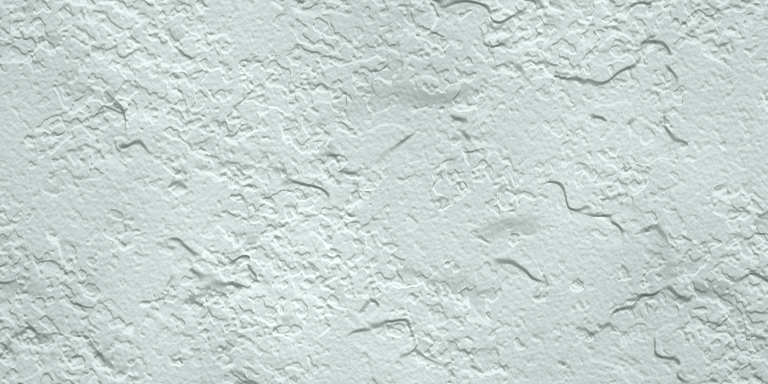
This texture is drawn by a WebGL 2 fragment shader. Its source:

```glsl
#version 300 es
precision highp float;

uniform vec2 u_resolution;
out vec4 fragColor;

float hash(vec2 cell) {
    return fract(sin(dot(cell, vec2(127.1, 311.7))) * 43758.5453);
}

float valueNoise(vec2 p) {
    vec2 cell = floor(p);
    vec2 f = fract(p);
    f = f * f * (3.0 - 2.0 * f);
    float low = mix(hash(cell), hash(cell + vec2(1.0, 0.0)), f.x);
    float high = mix(hash(cell + vec2(0.0, 1.0)), hash(cell + vec2(1.0, 1.0)), f.x);
    return mix(low, high, f.y);
}

float fbm(vec2 p, int octaves) {
    const mat2 turn = mat2(0.8, 0.6, -0.6, 0.8);
    float sum = 0.0;
    float weight = 0.5;
    float total = 0.0;
    for (int i = 0; i < octaves; i++) {
        p = turn * p + vec2(17.3, 9.1);
        sum += weight * valueNoise(p);
        total += weight;
        p *= 2.03;
        weight *= 0.5;
    }
    return sum / total;
}

// Flat-topped raised patch with a narrow sloping rim
float plateau(float level, float threshold, float rim) {
    return smoothstep(threshold - rim, threshold + rim, level);
}

// Large torn slabs whose rims fade in and out
float slabHeight(vec2 p) {
    vec2 warp = vec2(fbm(p * 11.0, 2), fbm(p * 11.0 + 41.0, 2)) - 0.5;
    float fade = smoothstep(0.35, 0.7, valueNoise(p * 6.0 + 63.0));
    return fade * plateau(fbm((p + 0.04 * warp) * vec2(6.0, 8.0) + 12.0, 3), 0.53, 0.025);
}

// Broken clumps, loose crumbs and sandy grain
float crustHeight(vec2 p, float rough) {
    vec2 warp = vec2(valueNoise(p * 25.0), valueNoise(p * 25.0 + 41.0)) - 0.5;
    float clumpLevel = fbm((p + 0.016 * warp) * vec2(20.0, 22.0) + 31.0, 3);
    float clump = plateau(clumpLevel + 0.22 * (rough - 0.75), 0.55, 0.045);
    float clumpFade = smoothstep(0.25, 0.7, valueNoise(p * 15.0 + 23.0));
    float crumbLevel = fbm(p * vec2(48.0, 52.0) + 77.0, 2);
    float crumb = plateau(crumbLevel + 0.14 * (rough - 0.8), 0.6, 0.09);
    float grain = fbm(p * 115.0 + 7.0, 2);
    return 0.32 * clump * mix(0.2, 1.0, clumpFade)
         + 0.25 * crumb * mix(0.4, 1.0, rough)
         + 0.13 * grain;
}

// Soft limits: gentle highlights, deeper shadows
float compressLight(float slope, float brightLimit, float darkLimit) {
    return slope > 0.0
        ? brightLimit * (1.0 - exp(-slope / brightLimit))
        : -darkLimit * (1.0 - exp(slope / darkLimit));
}

void main() {
    vec2 uv = gl_FragCoord.xy / u_resolution;
    vec2 p = gl_FragCoord.xy / u_resolution.y;
    float rough = smoothstep(0.36, 0.6, fbm(p * vec2(5.5, 6.0) + 5.2, 3));

    // Raking light from below, slightly from the left
    vec2 stepToLight = 0.0026 * normalize(vec2(-0.2, -0.98));
    vec2 near = p + stepToLight;
    vec2 far = p - stepToLight;
    float crustSlope = crustHeight(far, rough) - crustHeight(near, rough);
    float slabSlope = slabHeight(far) - slabHeight(near);
    float slabLight = 0.9 * min(slabSlope, 0.0) + 0.15 * max(slabSlope, 0.0);
    float light = compressLight(1.25 * crustSlope + slabLight, 0.13, 0.42);

    // Uneven paint and slightly dimmer borders
    float mottling = 0.12 * (fbm(p * 3.0 + 90.0, 3) - 0.5);
    vec2 fromCenter = uv - 0.5;
    float dimming = 0.11 * dot(fromCenter, fromCenter);

    vec3 paint = vec3(0.817, 0.866, 0.856);
    vec3 shadowTint = vec3(0.0, 0.0, -0.05) * max(-light, 0.0);
    vec3 color = paint + light + mottling - dimming + shadowTint;
    fragColor = vec4(clamp(color, 0.0, 1.0), 1.0);
}
```
